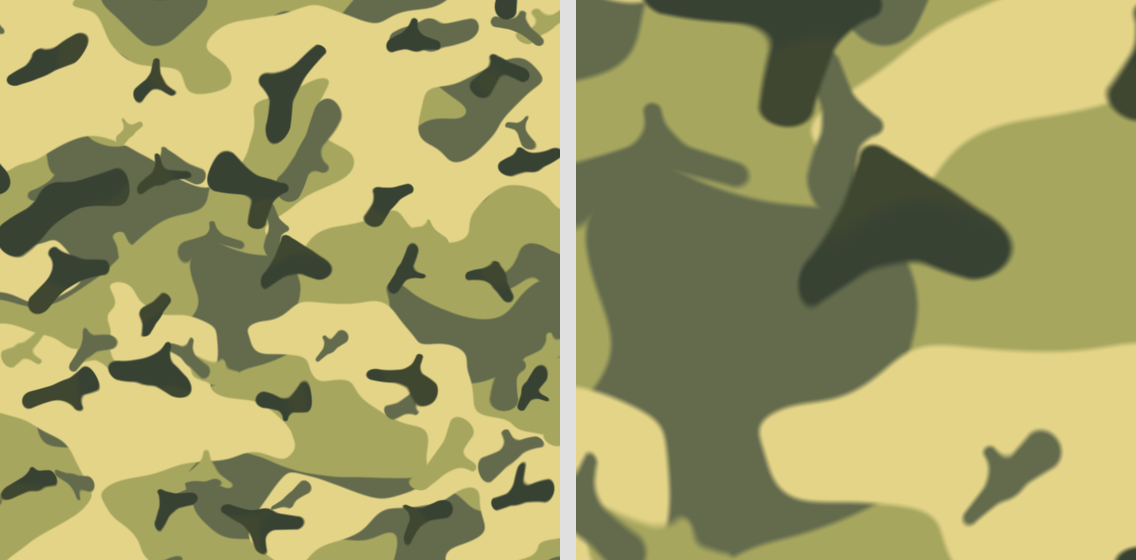
Left: the whole. Right: its middle third, enlarged.
Reproduce this pattern procedurally as a Shadertoy shader.

```glsl
// Woodland camouflage: layered sand, olive and green patches under dark branching blotches.

#define PATCH_SCALE vec2(3.3, 5.0) // patch frequency along and across the slant
#define PATCH_SLANT 0.3            // patch direction, radians
#define BLOT_LEAN 0.6              // mean direction of the blotches, radians
#define BLOT_CELLS 5.0             // blotch cells across the canvas
#define SAND_LEVEL 0.0             // higher means less sand
#define GREEN_LEVEL 0.09           // higher means less green
#define WARP 0.035                 // waviness of the outlines
#define EDGE 0.0024                // half width of the soft edge

const vec3 SAND  = vec3(0.89, 0.83, 0.53);
const vec3 OLIVE = vec3(0.65, 0.65, 0.37);
const vec3 GREEN = vec3(0.39, 0.42, 0.30);
const vec3 DARK  = vec3(0.22, 0.26, 0.20);
const vec3 DARK_WARM = vec3(0.25, 0.28, 0.19);

// Integer hash of a lattice cell, two values in 0..1
vec2 hash2(vec2 cell, float seed) {
    uvec2 v = uvec2(ivec2(cell) + 512) + uvec2(uint(seed) * 97u, uint(seed) * 57u);
    v = v * 1664525u + 12345u;
    v.x += v.y * 1664525u;
    v.y += v.x * 1664525u;
    v ^= v >> 16u;
    v.x += v.y * 1664525u;
    v.y += v.x * 1664525u;
    v ^= v >> 16u;
    return vec2(v & 65535u) / 65535.0;
}

vec2 heading(float angle) { return vec2(cos(angle), sin(angle)); }

float cornerSlope(vec2 cell, vec2 offset, float seed) {
    return dot(heading(6.2832 * hash2(cell, seed).x), offset);
}

float gradientNoise(vec2 p, float seed) {
    vec2 i = floor(p), f = p - i, e = vec2(1, 0);
    vec2 u = f * f * f * (f * (f * 6.0 - 15.0) + 10.0);
    float low  = mix(cornerSlope(i, f, seed), cornerSlope(i + e, f - e, seed), u.x);
    float high = mix(cornerSlope(i + e.yx, f - e.yx, seed),
                     cornerSlope(i + 1.0, f - 1.0, seed), u.x);
    return mix(low, high, u.y);
}

float smoothUnion(float a, float b, float k) {
    float h = max(k - abs(a - b), 0.0) / k;
    return min(a, b) - 0.25 * h * h * k;
}

// Capsule from a to b whose radius changes from ra to rb
float taperedLimb(vec2 p, vec2 a, vec2 b, float ra, float rb) {
    vec2 ab = b - a;
    float t = clamp(dot(p - a, ab) / dot(ab, ab), 0.0, 1.0);
    return length(p - a - ab * t) - mix(ra, rb, t);
}

// One blotch: a bent two-part spine with a side lobe
float blotch(vec2 p, vec2 cell, float seed) {
    vec2 turn = hash2(cell, seed + 1.0) - 0.5;
    vec2 ends = mix(vec2(0.05), vec2(0.17), hash2(cell, seed + 2.0));
    vec2 lobe = hash2(cell, seed + 3.0);
    float waist = mix(0.08, 0.15, lobe.y);
    float angle = BLOT_LEAN + 1.8 * turn.x;
    vec2 tail = -0.38 * heading(angle);
    vec2 head = 0.38 * heading(angle + 2.6 * turn.y);
    vec2 side = mix(0.12, 0.32, lobe.x) * heading(angle + (turn.y > 0.0 ? -1.3 : 1.3));
    float d = taperedLimb(p, vec2(0), tail, waist, ends.x);
    d = smoothUnion(d, taperedLimb(p, vec2(0), head, waist, ends.y), 0.1);
    return smoothUnion(d, taperedLimb(p, vec2(0), side, waist * 0.8, 0.05), 0.1);
}

// Distance to blotches scattered on a jittered grid
float scatter(vec2 p, float size, float density, float seed) {
    p *= BLOT_CELLS;
    vec2 home = floor(p);
    float d = 4.0;
    for (int y = -1; y <= 1; y++)
    for (int x = -1; x <= 1; x++) {
        vec2 cell = home + vec2(x, y);
        vec2 pick = hash2(cell, seed);
        if (pick.x > density) continue;
        vec2 centre = cell + 0.5 + 0.55 * (hash2(cell, seed + 4.0) - 0.5);
        float s = size * mix(0.52, 1.3, pick.y * pick.y);
        d = smoothUnion(d, s * blotch((p - centre) / s, cell, seed), 0.06);
    }
    return d / BLOT_CELLS;
}

// Two octaves of slanted noise, turned into an approximate distance
float patches(vec2 p, float level, float seed) {
    vec2 along = heading(PATCH_SLANT);
    vec2 q = vec2(dot(p, along), dot(p, vec2(-along.y, along.x))) * PATCH_SCALE;
    float n = gradientNoise(q, seed) + 0.5 * gradientNoise(q * 1.9 + 7.3, seed + 1.0);
    float slope = length(vec2(dFdx(n), dFdy(n))) * iResolution.y;
    return (level - n) / max(slope, 0.6);
}

float cover(float d) { return 1.0 - smoothstep(-EDGE, EDGE, d); }

void mainImage(out vec4 fragColor, in vec2 fragCoord) {
    vec2 p = fragCoord / iResolution.y;
    p += WARP * vec2(gradientNoise(p * 8.0, 71.0), gradientNoise(p * 8.0, 72.0));

    // Broad patches
    vec3 color = mix(OLIVE, GREEN, cover(patches(p, GREEN_LEVEL, 11.0)));
    color = mix(color, SAND, cover(patches(p + 3.7, SAND_LEVEL, 21.0)));

    // Small blotches, then the dark ones on top
    color = mix(color, OLIVE, cover(scatter(p + 0.31, 0.75, 0.7, 31.0)));
    color = mix(color, GREEN, cover(scatter(p + 0.57, 0.75, 0.75, 41.0)));
    vec3 dark = mix(DARK, DARK_WARM, smoothstep(0.1, 0.2, gradientNoise(p * 6.0, 61.0)));
    color = mix(color, dark, cover(scatter(p, 1.0, 1.0, 51.0)));

    fragColor = vec4(color, 1.0);
}
```
